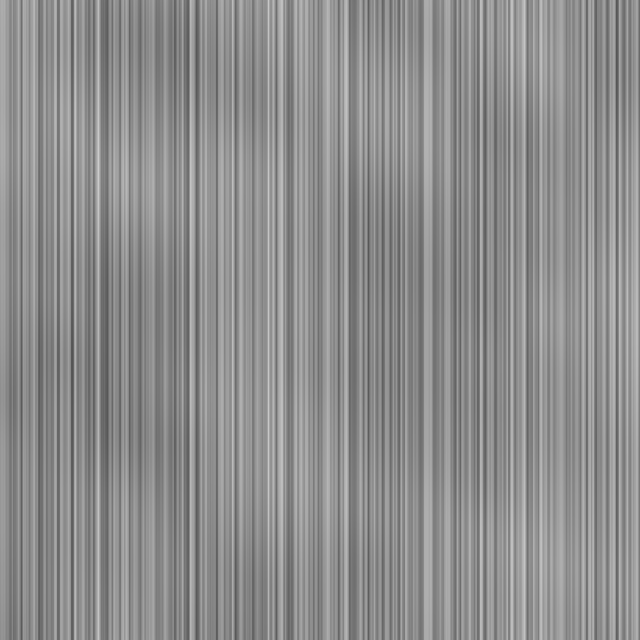
This texture is drawn by a Shadertoy shader. Its source:

```glsl
#define BASE_GRAY 0.555
#define MEDIUM_STREAKS 245.0
#define FINE_STREAKS 410.0
#define MEDIUM_CONTRAST 0.20
#define FINE_CONTRAST 0.21
#define CLOUD_SCALE vec2(5.0, 5.0)
#define CLOUD_CONTRAST 0.11
#define CLOUD_SLANT 0.3

// Integer hash of a lattice cell, mapped to 0..1
float hash(ivec2 cell) {
    const uint MIXER = 1103515245u;
    uvec2 q = uvec2(cell + 4096);
    q = MIXER * ((q >> 1) ^ q.yx);
    uint h = MIXER * (q.x ^ (q.y >> 3));
    h = (h ^ (h >> 15)) * MIXER;
    h ^= h >> 16;
    return float(h & 65535u) / 65535.0;
}

// Smooth value noise centred on zero
float noise(vec2 p) {
    ivec2 cell = ivec2(floor(p));
    vec2 f = fract(p);
    vec2 w = f * f * (3.0 - 2.0 * f);
    float low = mix(hash(cell), hash(cell + ivec2(1, 0)), w.x);
    float high = mix(hash(cell + ivec2(0, 1)), hash(cell + ivec2(1, 1)), w.x);
    return mix(low, high, w.y) - 0.5;
}

// Noise with its slow drift removed, so that neighbouring lines alternate
float lineNoise(float x, float row) {
    float around = noise(vec2(x - 2.0, row)) + noise(vec2(x + 2.0, row));
    return noise(vec2(x, row)) - 0.2 * around;
}

// Brushed lines that run the full height of the canvas
float streaks(float x) {
    return MEDIUM_CONTRAST * lineNoise(x * MEDIUM_STREAKS, 37.0)
         + FINE_CONTRAST * lineNoise(x * FINE_STREAKS, 71.0);
}

// Broad, slightly slanted light and dark patches
float clouds(vec2 uv) {
    vec2 p = vec2(uv.x, uv.y + CLOUD_SLANT * uv.x) * CLOUD_SCALE;
    return CLOUD_CONTRAST * (noise(p + 130.0) + 0.25 * noise(p * 2.1 + 210.0));
}

void mainImage(out vec4 fragColor, in vec2 fragCoord) {
    vec2 uv = fragCoord / iResolution.xy;
    float gray = BASE_GRAY + streaks(uv.x) + clouds(uv);
    fragColor = vec4(vec3(clamp(gray, 0.0, 1.0)), 1.0);
}
```
